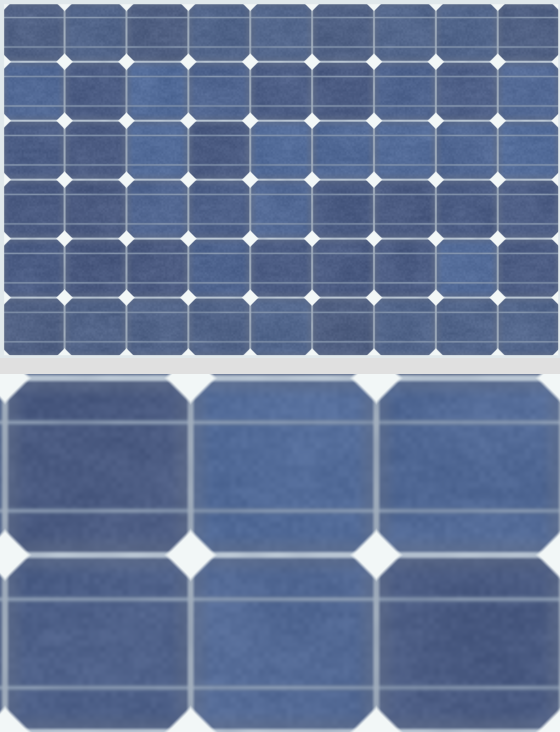
Top: the whole. Bottom: its middle third, enlarged.
This texture is drawn by a Shadertoy shader. Its source:

```glsl
// Solar panel: 9 x 6 blue cells with cut corners, pale gaps and two bus bars each.
// Cells come from a folded grid and distance functions; hashed tints and
// value noise add the uneven silicon, faded bars and dull edges.

const vec2 GRID = vec2(9.0, 6.0);

float hash(vec2 p) {
    vec3 q = fract(p.xyx * vec3(0.1031, 0.1030, 0.0973));
    q += dot(q, q.yzx + 33.33);
    return fract((q.x + q.y) * q.z);
}

float noise(vec2 p) {
    vec2 i = floor(p), f = fract(p);
    f = f * f * (3.0 - 2.0 * f);
    return mix(mix(hash(i), hash(i + vec2(1, 0)), f.x),
               mix(hash(i + vec2(0, 1)), hash(i + vec2(1, 1)), f.x), f.y);
}

// Soft-edged coverage of a band around zero distance
float band(float dist, float halfWidth, float soft) {
    return 1.0 - smoothstep(halfWidth - soft, halfWidth + soft, abs(dist));
}

void mainImage(out vec4 fragColor, in vec2 fragCoord) {
    // Canvas height is 1, width is 1.561
    vec2 p = fragCoord / iResolution.xy * vec2(1.561, 1.0);
    float soft = max(0.0022, 0.8 / iResolution.y);

    // Grid: cell index and position relative to the cell centre
    vec2 pitch = vec2(0.1725, 0.1647);
    vec2 g = (p - vec2(0.0075, 0.004)) / pitch;
    vec2 id = clamp(floor(g), vec2(0.0), GRID - 1.0);
    vec2 local = (g - id - 0.5) * pitch;
    vec2 toEdge = 0.5 * pitch - abs(local);
    float edge = min(toEdge.x, toEdge.y);

    // Cell tint: individual brightness and hue, duller in the outer rows
    float tint = hash(id + 7.0);
    vec3 color = mix(vec3(0.29, 0.35, 0.50), vec3(0.33, 0.43, 0.61), tint);
    float outerRow = step(2.4, abs(id.y - 2.5));
    color = mix(color, vec3(0.32, 0.38, 0.50), 0.5 * outerRow);

    // Mottled silicon: broad clouds, streaks and fine grain
    float cloud = noise(p * 14.0 + id * 3.7);
    float streak = noise(p * vec2(35.0, 90.0));
    float grain = noise(p * 190.0);
    color += 0.045 * (cloud - 0.5) + 0.03 * (streak - 0.5) + 0.035 * (grain - 0.5);

    // Greyish haze toward the borders of each cell
    float haze = 1.0 - smoothstep(0.003, 0.022, edge);
    color = mix(color, vec3(0.38, 0.43, 0.53), 0.5 * haze);

    // Bus bars at one and three quarters of the cell height
    float barDist = abs(local.y) - 0.25 * pitch.y;
    float wear = 0.5 + 0.35 * noise(p * vec2(22.0, 60.0)) + 0.15 * hash(id + 31.0);
    color = mix(color, vec3(0.42, 0.49, 0.59), 0.5 * band(barDist, 0.003, 0.003));
    color = mix(color, vec3(0.62, 0.68, 0.76), 0.75 * wear * band(barDist, 0.0017, soft));

    // Gaps: greyer between columns, brighter between rows
    float gapWear = 0.85 + 0.15 * noise(p * 45.0);
    color = mix(color, vec3(0.63, 0.68, 0.74), gapWear * band(toEdge.x, 0.0028, soft));
    color = mix(color, vec3(0.74, 0.79, 0.84), gapWear * band(toEdge.y, 0.0028, soft));

    // White diamonds where the cut corners of four cells meet
    float corner = (toEdge.x + toEdge.y - 0.023) * 0.7071;
    float diamond = 1.0 - smoothstep(-soft, soft, corner);
    color = mix(color, vec3(0.95, 0.97, 0.97), diamond);

    // Pale backing sheet around the whole panel
    vec2 outside = abs(g - 0.5 * GRID) * pitch - 0.5 * GRID * pitch;
    float frame = smoothstep(-0.004 - soft, -0.004 + soft, max(outside.x, outside.y));
    color = mix(color, vec3(0.88, 0.91, 0.92), frame);

    fragColor = vec4(clamp(color, 0.0, 1.0), 1.0);
}
```
